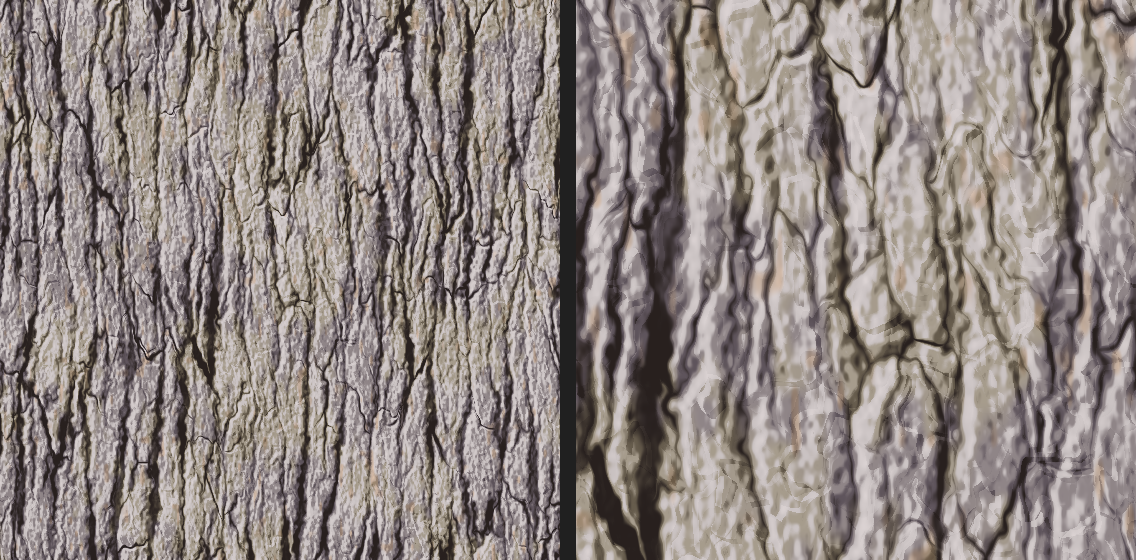
Left: the whole. Right: its middle third, enlarged.
A Shadertoy shader for this texture:

```glsl
// Weathered tree bark: tall ragged grey plates split by dark vertical fissures.
// Stretched cellular noise gives the plates and their flakes, layered sines and
// noise bend them, and a height difference towards the light shades the relief.

const vec3 FISSURE    = vec3(0.155, 0.125, 0.118);
const vec3 WARM_SHADE = vec3(0.40, 0.36, 0.30);
const vec3 COOL_SHADE = vec3(0.37, 0.33, 0.36);
const vec3 WARM_WOOD  = vec3(0.65, 0.61, 0.55);
const vec3 COOL_WOOD  = vec3(0.56, 0.52, 0.53);
const vec3 PALE_WOOD  = vec3(0.79, 0.76, 0.76);
const vec3 RUST       = vec3(0.60, 0.46, 0.33);
const vec2 TO_LIGHT   = vec2(-0.0034, 0.0030);

float hash(vec2 p) {
    return fract(sin(dot(p, vec2(127.1, 311.7))) * 43758.5);
}

vec2 cellPoint(vec2 cell) {
    return vec2(0.22 + 0.56 * hash(cell), hash(cell + 57.3));
}

float noise(vec2 p) {
    vec2 i = floor(p), f = fract(p);
    f = f * f * (3.0 - 2.0 * f);
    float low = mix(hash(i), hash(i + vec2(1, 0)), f.x);
    float high = mix(hash(i + vec2(0, 1)), hash(i + vec2(1, 1)), f.x);
    return mix(low, high, f.y);
}

// Signed noise scaled to an amplitude
float sway(vec2 p, float amplitude) {
    return (noise(p) - 0.5) * amplitude;
}

// Bends straight cell borders into ragged, wandering ones
vec2 warp(vec2 p) {
    float bend = 0.008 * sin(p.y * 7.0 + 3.0 * sin(p.x * 4.0)) + 0.003 * sin(p.y * 21.0 + p.x * 13.0);
    float ragX = sway(p * vec2(24, 14), 0.011) + sway(p * vec2(70, 45), 0.008) + sway(p * vec2(190, 120), 0.006);
    float ragY = sway(p * vec2(30, 7) + 7.0, 0.08) + sway(p * vec2(95, 60) + 3.0, 0.022);
    return p + vec2(bend + ragX, ragY);
}

// Cell holding the point nearest to q
vec2 nearestCell(vec2 q) {
    vec2 base = floor(q), best = base;
    float bestDist = 1e3;
    for (int y = -1; y <= 1; y++)
    for (int x = -1; x <= 1; x++) {
        vec2 cell = base + vec2(x, y);
        vec2 d = cell + cellPoint(cell) - q;
        if (dot(d, d) < bestDist) { bestDist = dot(d, d); best = cell; }
    }
    return best;
}

// Canvas distance to the closest cell border; level borders count as farther
float borderDistance(vec2 p, vec2 scale, float levelPenalty) {
    vec2 q = p * scale, home = nearestCell(q);
    vec2 a = home + cellPoint(home) - q;
    float dist = 1.0;
    for (int y = -1; y <= 1; y++)
    for (int x = -1; x <= 1; x++) {
        if (x == 0 && y == 0) continue;
        vec2 cell = home + vec2(x, y);
        vec2 b = cell + cellPoint(cell) - q;
        vec2 n = normalize(b - a), slope = n * scale;
        float d = dot(0.5 * (a + b), n) / length(slope);
        float upright = abs(slope.x) / length(slope);
        dist = min(dist, d * mix(levelPenalty, 1.0, upright));
    }
    return dist;
}

// Overlapping scales, each at its own level
float flakes(vec2 p, vec2 scale) {
    return hash(nearestCell(p * scale) + 11.0);
}

// x: surface height, y: fissure depth
vec2 bark(vec2 p) {
    vec2 w = warp(p);
    float wide = mix(-0.0035, 0.0080, noise(p * vec2(20, 8) + 5.0));
    float fine = mix(-0.0065, 0.0050, noise(p * vec2(24, 13) + 31.0));
    float plateGap = borderDistance(w, vec2(18.0, 2.9), 2.6) - wide;
    float splitGap = borderDistance(w + 4.0, vec2(33.0, 8.0), 1.6) - fine;
    float gap = min(plateGap, splitGap);
    float core = 1.0 - smoothstep(-0.0030, 0.0020, gap);
    float flank = 1.0 - smoothstep(0.0, 0.008, gap);
    float depth = (0.72 * core + 0.28 * flank) * mix(0.72, 1.1, noise(p * vec2(60, 26) + 41.0));
    float height = 0.8 * smoothstep(-0.002, 0.010, plateGap) + 0.4 * smoothstep(-0.001, 0.006, splitGap);
    height += 0.36 * flakes(w, vec2(44, 20)) + 0.30 * flakes(w + 9.0, vec2(90, 46));
    height += 0.26 * noise(p * vec2(130, 60)) + 0.30 * noise(p * vec2(260, 140));
    return vec2(height, min(depth, 1.0));
}

// Dark to pale wood, with warm or cool middle tones
vec3 woodColour(float tone, float coolness) {
    vec3 shade = mix(WARM_SHADE, COOL_SHADE, coolness);
    vec3 wood = mix(WARM_WOOD, COOL_WOOD, coolness);
    vec3 colour = mix(FISSURE, shade, smoothstep(0.10, 0.36, tone));
    colour = mix(colour, wood, smoothstep(0.36, 0.54, tone));
    colour = mix(colour, PALE_WOOD, smoothstep(0.57, 0.76, tone));
    return colour * (1.0 + 0.35 * max(tone - 0.76, 0.0));
}

void mainImage(out vec4 fragColor, in vec2 fragCoord) {
    vec2 p = fragCoord / iResolution.y;
    vec2 here = bark(p);
    float relief = clamp(here.x - bark(p + TO_LIGHT).x, -0.6, 0.4);

    // Relief, fibres, grain and broad weathering make up the tone
    float tone = 0.635 + 0.58 * relief;
    tone += sway(p * vec2(230, 36), 0.20) + sway(p * vec2(340, 210), 0.20) + sway(p * vec2(18, 10), 0.12);
    tone *= mix(1.0, 0.16, here.y);

    // Patchy tint and a few rusty streaks
    float coolness = smoothstep(0.36, 0.58, 0.6 * noise(p * vec2(14, 8) + 17.0) + 0.4 * noise(p * vec2(90, 36)));
    vec3 colour = woodColour(tone, coolness);
    float rust = smoothstep(0.78, 0.95, noise(p * vec2(110, 42) + 23.0)) * (1.0 - here.y);
    colour = mix(colour, RUST * (0.4 + tone), 0.45 * rust);
    fragColor = vec4(colour, 1.0);
}
```
